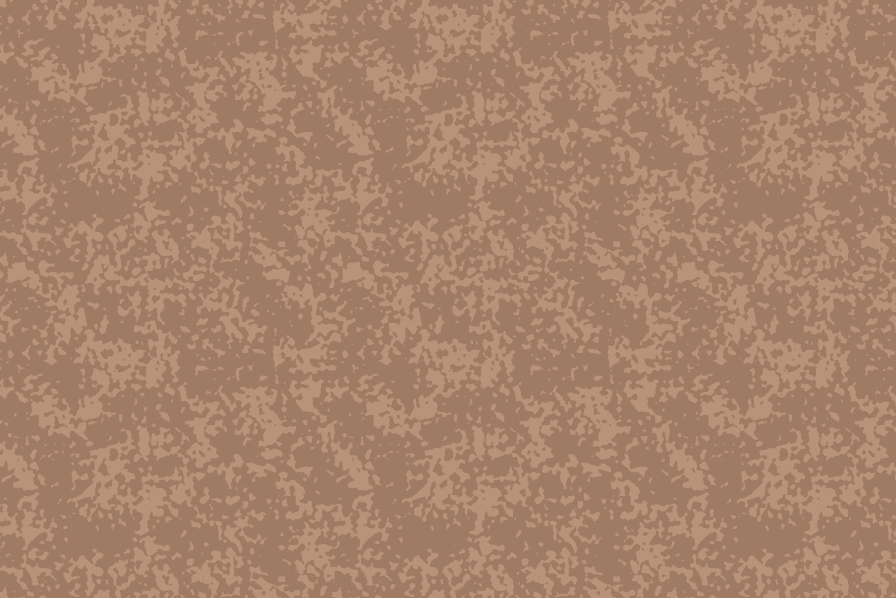
Give the GLSL for this texture, as a WebGL 1 fragment shader.

```glsl
precision highp float;

// Two-tone mottled ground: small ragged light flecks gathered in loose clumps.
// Four octaves of tiling gradient noise are summed and cut at a threshold;
// a 3 x 3 grid of samples in each pixel smooths the edges.

#define DARK_TONE vec3(0.622, 0.482, 0.392)
#define LIGHT_TONE vec3(0.727, 0.576, 0.475)
#define TILE_SIZE 0.56       // side of the repeating tile, in canvas heights
#define GRAIN_CELLS 43.0     // noise cells across one tile
#define DETAIL_CELLS 77.0
#define CLUMP_CELLS 17.0
#define PATCH_CELLS 8.0
#define DETAIL_WEIGHT 0.46
#define CLUMP_WEIGHT 0.56
#define PATCH_WEIGHT 0.70
#define THRESHOLD 0.127      // higher gives fewer light flecks

uniform vec2 u_resolution;

float hash(vec2 p) {
  vec3 q = fract(p.xyx * 0.1031);
  q += dot(q, q.yzx + 33.33);
  return fract((q.x + q.y) * q.z);
}

// Slope at a lattice corner, wrapped so that the tile repeats
float cornerSlope(vec2 corner, vec2 offset, float cells) {
  float angle = 6.28319 * hash(mod(corner, cells) + cells * 3.7);
  return dot(vec2(cos(angle), sin(angle)), offset);
}

float gradientNoise(vec2 tilePos, float cells) {
  vec2 p = tilePos * cells;
  vec2 cell = floor(p);
  vec2 f = p - cell;
  vec2 w = f * f * f * (f * (f * 6.0 - 15.0) + 10.0);
  vec2 e = vec2(1.0, 0.0);
  float low = mix(cornerSlope(cell, f, cells),
                  cornerSlope(cell + e.xy, f - e.xy, cells), w.x);
  float high = mix(cornerSlope(cell + e.yx, f - e.yx, cells),
                   cornerSlope(cell + e.xx, f - e.xx, cells), w.x);
  return mix(low, high, w.y);
}

// 1 inside a light fleck, 0 on the dark ground
float fleck(vec2 tilePos) {
  float height = gradientNoise(tilePos, GRAIN_CELLS)
    + DETAIL_WEIGHT * gradientNoise(tilePos, DETAIL_CELLS)
    + CLUMP_WEIGHT * gradientNoise(tilePos, CLUMP_CELLS)
    + PATCH_WEIGHT * gradientNoise(tilePos, PATCH_CELLS);
  return step(THRESHOLD, height);
}

void main() {
  // Average the flecks over the pixel
  float coverage = 0.0;
  for (int j = -1; j <= 1; j++) {
    for (int i = -1; i <= 1; i++) {
      vec2 samplePos = gl_FragCoord.xy + vec2(float(i), float(j)) / 3.0;
      coverage += fleck(samplePos / (u_resolution.y * TILE_SIZE));
    }
  }
  gl_FragColor = vec4(mix(DARK_TONE, LIGHT_TONE, coverage / 9.0), 1.0);
}
```
